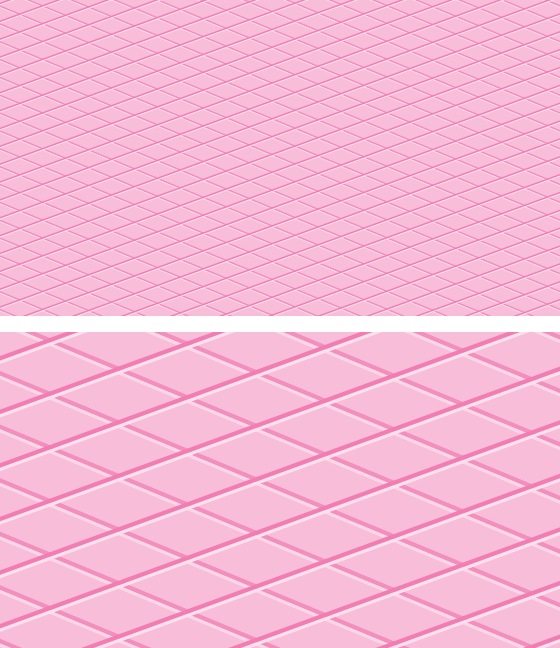
Top: the whole. Bottom: its middle third, enlarged.
A WebGL 1 fragment shader for this pattern:

```glsl
precision highp float;

uniform vec2 u_resolution;

// Lengths are fractions of the canvas height, angles are in degrees
#define RISE_ANGLE 20.0
#define FALL_ANGLE 22.5
#define RISE_PERIOD 0.0531
#define FALL_PERIOD 0.0522
#define CROSSING vec2(0.9336, 0.5942)
#define GROOVE_WIDTH 0.0044
#define LIGHT_WIDTH 0.0035
#define BASE_COLOR vec3(0.97, 0.74, 0.85)
#define GROOVE_COLOR vec3(0.945, 0.49, 0.70)
#define LIGHT_COLOR vec3(0.985, 0.88, 0.93)

// Signed distance to the nearest of a set of parallel lines
float lineDistance(vec2 p, float angle, float period) {
    float a = radians(angle);
    float across = dot(p - CROSSING, vec2(-sin(a), cos(a)));
    return (fract(across / period + 0.5) - 0.5) * period;
}

// Coverage of a band of given centre and width
float band(float d, float centre, float width, float blur) {
    float edge = abs(d - centre) - 0.5 * width;
    return 1.0 - smoothstep(-0.5 * blur, 0.5 * blur, edge);
}

// A groove with a highlight along its lower side
vec3 drawGroove(vec3 color, float d, float strength, float blur) {
    float lightCentre = -0.5 * (GROOVE_WIDTH + LIGHT_WIDTH);
    float light = band(d, lightCentre, LIGHT_WIDTH, blur);
    float groove = band(d, 0.0, GROOVE_WIDTH, blur);
    color = mix(color, LIGHT_COLOR, light * strength);
    return mix(color, GROOVE_COLOR, groove * strength);
}

void main() {
    vec2 p = gl_FragCoord.xy / u_resolution.y;
    float pixel = 1.0 / u_resolution.y;

    float rise = lineDistance(p, RISE_ANGLE, RISE_PERIOD);
    float fall = lineDistance(p, -FALL_ANGLE, FALL_PERIOD);

    // The falling set is fainter, the rising set lies on top
    vec3 color = drawGroove(BASE_COLOR, fall, 0.72, pixel);
    color = drawGroove(color, rise, 1.0, 1.3 * pixel);

    gl_FragColor = vec4(color, 1.0);
}
```
